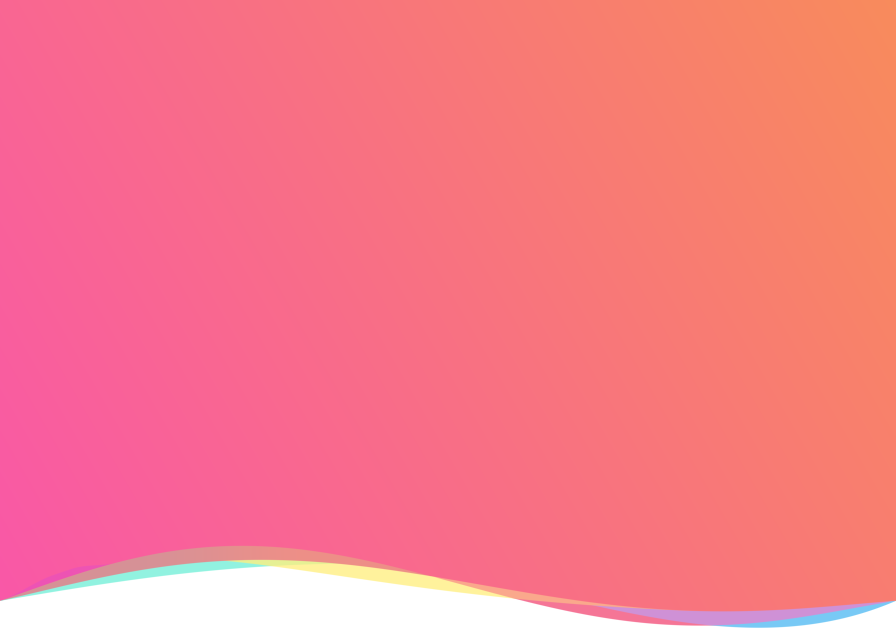
This background is drawn by a Shadertoy shader. Its source:

```glsl
const vec2 GRADIENT_DIR = vec2(0.866, 0.5);
const vec3 MAGENTA = vec3(0.976, 0.340, 0.660);
const vec3 ORANGE = vec3(0.972, 0.545, 0.360);

const vec3 PAPER = vec3(1.0);
const vec3 TEAL = vec3(0.57, 0.95, 0.88);
const vec3 YELLOW = vec3(1.0, 0.95, 0.61);
const vec3 LIME = vec3(0.90, 0.94, 0.58);
const vec3 BLUE = vec3(0.47, 0.79, 0.96);
const vec3 ROSE = vec3(0.96, 0.46, 0.59);
const vec3 SALMON = vec3(0.98, 0.66, 0.55);
const vec3 LILAC = vec3(0.81, 0.57, 0.84);
const vec3 MAUVE = vec3(0.84, 0.57, 0.59);
const vec3 CORAL = vec3(0.93, 0.56, 0.53);
const vec3 VIOLET = vec3(0.92, 0.32, 0.72);

// Wave heights above the base line at one to four fifths of the width
const float BASE_LINE = 0.0463;
const float WAVE_UNIT = 1.0 / 540.0;
const vec4 MAIN_WAVE = vec4(31.0, 30.0, 5.5, -9.0);
const vec4 TALL_WAVE = vec4(43.5, 36.0, -3.0, -21.0);
const vec4 TEAL_WAVE = vec4(23.0, 32.0, 25.0, 10.0);
const vec4 YELLOW_WAVE = vec4(37.0, 19.0, 0.0, -9.0);
const vec4 BLUE_WAVE = vec4(35.0, 36.0, 7.0, -21.5);

// Smooth quintic through the four heights, pinned to the base at both ends
float wave(float x, vec4 heights) {
    float u = 5.0 * x;
    float sum = 0.0;
    for (int i = 1; i <= 4; i++) {
        float weight = 1.0;
        for (int j = 0; j <= 5; j++) {
            if (j != i) weight *= (u - float(j)) / float(i - j);
        }
        sum += weight * heights[i - 1];
    }
    return BASE_LINE + WAVE_UNIT * sum;
}

// Antialiased coverage of the area above an edge
float above(float y, float edge) {
    float soft = 0.75 / iResolution.y;
    return smoothstep(-soft, soft, y - edge);
}

vec3 skyGradient(vec2 fragCoord) {
    vec2 centred = fragCoord - 0.5 * iResolution.xy;
    float span = dot(iResolution.xy, GRADIENT_DIR);
    return mix(MAGENTA, ORANGE, 0.5 + dot(centred, GRADIENT_DIR) / span);
}

void mainImage(out vec4 fragColor, in vec2 fragCoord) {
    vec2 uv = fragCoord / iResolution.xy;
    float mainEdge = wave(uv.x, MAIN_WAVE);
    float tallEdge = wave(uv.x, TALL_WAVE);
    float overMain = above(uv.y, mainEdge);
    float overTall = above(uv.y, tallEdge);
    float overTeal = above(uv.y, wave(uv.x, TEAL_WAVE));
    float overBlue = above(uv.y, wave(uv.x, BLUE_WAVE));
    float overYellow = above(uv.y, wave(uv.x, YELLOW_WAVE));
    overYellow *= 1.0 - smoothstep(0.74, 0.80, uv.x);

    // Ribbons against the paper
    vec3 ribbons = mix(PAPER, BLUE, overBlue);
    ribbons = mix(ribbons, TEAL, overTeal);
    ribbons = mix(ribbons, mix(YELLOW, LIME, overTeal), overYellow);

    // Ribbons tinted by the tall wave where it dips below the main edge
    vec3 tinted = mix(ROSE, LILAC, overBlue);
    tinted = mix(tinted, SALMON, overYellow);
    float dip = smoothstep(0.0, WAVE_UNIT, mainEdge - tallEdge);
    vec3 lower = mix(ribbons, tinted, overTall * dip);

    // Gradient with a violet sliver and the crest of the tall wave
    vec3 upper = skyGradient(fragCoord);
    float lift = 6.0 * smoothstep(0.0, 0.06, uv.x) * smoothstep(0.13, 0.08, uv.x);
    float overSliver = above(uv.y, tallEdge + WAVE_UNIT * lift);
    upper = mix(upper, VIOLET, (overTall - overSliver) * smoothstep(0.0, 0.5, lift) * 0.8);
    vec3 crest = mix(MAUVE, CORAL, smoothstep(0.15, 0.35, uv.x));
    upper = mix(upper, crest, (1.0 - overTall) * (1.0 - dip));

    fragColor = vec4(mix(lower, upper, overMain), 1.0);
}
```
